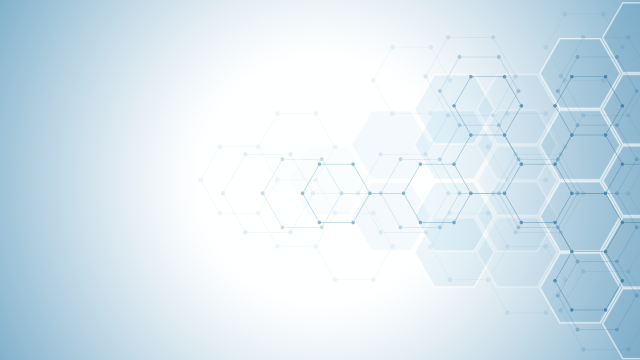
This background is drawn by a Shadertoy shader. Its source:

```glsl
// Pale blue vignette with translucent hexagon tiles and linked hexagon outlines.

const float SIN60 = 0.8660254;

// Signed distance to a flat-topped hexagon with corner radius r
float hexagon(vec2 p, float r) {
    p = abs(p);
    return max(p.y, p.x * SIN60 + p.y * 0.5) - r * SIN60;
}

// Distance to the nearest corner of that hexagon
float hexCorner(vec2 p, float r) {
    p = abs(p);
    return min(length(p - vec2(r, 0.0)), length(p - r * vec2(0.5, SIN60)));
}

// Distance to a spoke running from r to 2r along a unit direction
float spoke(vec2 p, vec2 dir, float r) {
    return length(p - dir * clamp(dot(p, dir), r, 2.0 * r));
}

// Antialiased coverage of the area where d < 0
float coverage(float d, float pixel) {
    return clamp(0.5 - d / pixel, 0.0, 1.0);
}

vec3 background(vec2 p, vec2 center) {
    float t = clamp((distance(p, center) - 0.34) / 0.68, 0.0, 1.0);
    return vec3(0.997, 0.999, 1.0) - vec3(0.48, 0.30, 0.195) * pow(t, 1.27);
}

// Overlapping tiles on two interleaved honeycombs, denser to the right
vec3 addTiles(vec3 color, vec2 p, float pixel) {
    const float radius = 0.1146;
    const vec2 origin = vec2(1.2616, 0.498);
    float strength[6] = float[6](0.05, 0.13, 0.22, 0.13, 0.30, 0.36);
    float shade = smoothstep(1.2, 1.75, p.x);
    vec3 fill = mix(vec3(0.67, 0.84, 0.92), vec3(0.43, 0.64, 0.76), shade);
    for (int col = -2; col <= 3; col++) {
        for (int row = -4; row <= 4; row++) {
            bool fringe = col < 2 && abs(row) == 2 - abs(col);
            bool body = col >= 0 && abs(row) <= col + 1 && ((col + row) & 1) == 1;
            if (!fringe && !body) continue;
            vec2 cell = vec2(float(col) * 1.525, float(row) * SIN60) * radius;
            float d = hexagon(p - origin - cell, radius);
            float alpha = strength[col + 2];
            color = mix(color, fill, alpha * coverage(d + 0.006, pixel));
            float rim = coverage(abs(d + 0.002) - 0.0018, pixel);
            color = mix(color, vec3(1.0), rim * min(0.6, alpha * 2.2));
        }
    }
    return color;
}

// Linked outlines: x is line coverage, y is dot coverage
vec2 linkedHexes(vec2 p, float r, float dotSize, float pixel) {
    float line = 1e3;
    float corner = 1e3;
    for (int i = 0; i < 7; i++) {
        float side = i < 4 ? 0.0 : (i < 6 ? 1.0 : -1.0);
        float x = i < 4 ? float(i) * 3.0 - 6.0 : (i == 4 ? -1.5 : 1.5);
        vec2 q = p - r * vec2(x, side * 3.0 * SIN60);
        float link = i < 4 ? spoke(q, vec2(1.0, 0.0), r)
                           : spoke(vec2(abs(q.x), -side * q.y), vec2(0.5, SIN60), r);
        line = min(line, min(abs(hexagon(q, r)), link));
        corner = min(corner, hexCorner(q, r));
    }
    return vec2(coverage(line - 0.0009, pixel), coverage(corner - dotSize, pixel));
}

// Loose honeycomb cells given as column and row
vec2 looseHexes(vec2 p, float r, float dotSize, float pixel) {
    vec2 cells[9] = vec2[9](vec2(0, 0), vec2(1, 0.5), vec2(1, -0.5),
        vec2(2, -1), vec2(3, 1.5), vec2(4, -1), vec2(5, -1.5), vec2(6, 2), vec2(5, 0.5));
    float line = 1e3;
    float corner = 1e3;
    for (int i = 0; i < 9; i++) {
        vec2 q = p - cells[i] * r * vec2(1.5, 2.0 * SIN60);
        line = min(line, abs(hexagon(q, r)));
        corner = min(corner, hexCorner(q, r));
    }
    return vec2(coverage(line - 0.0009, pixel), coverage(corner - dotSize, pixel));
}

vec3 addInk(vec3 color, vec3 ink, vec2 mask, float alpha) {
    return mix(color, ink, alpha * max(mask.x * 0.65, mask.y));
}

void mainImage(out vec4 fragColor, in vec2 fragCoord) {
    float pixel = 1.0 / iResolution.y;
    vec2 p = fragCoord * pixel;
    float aspect = iResolution.x * pixel;
    vec3 color = background(p, vec2(aspect * 0.503, 0.5));

    // Keep the composition centered at other aspect ratios
    p.x += 8.0 / 9.0 - aspect * 0.5;
    color = addTiles(color, p, pixel);

    // Outline layers from the faintest to the sharpest
    float depth = smoothstep(0.9, 1.7, p.x);
    vec3 ink = mix(vec3(0.45, 0.69, 0.82), vec3(0.22, 0.47, 0.63), depth);
    vec2 pivot = vec2(1.495, 0.463);
    color = addInk(color, ink, looseHexes(p - vec2(0.664, 0.5), 0.1065, 0.0066, pixel), 0.13);
    for (int i = 0; i < 3; i++) {
        float layer = float(2 - i);
        float radius = 0.0935 + 0.0158 * layer;
        vec2 mask = linkedHexes(p - pivot, radius, 0.005 + 0.0005 * layer, pixel);
        color = addInk(color, ink, mask, 0.8 * exp2(-1.0 * layer));
    }
    fragColor = vec4(color, 1.0);
}
```
